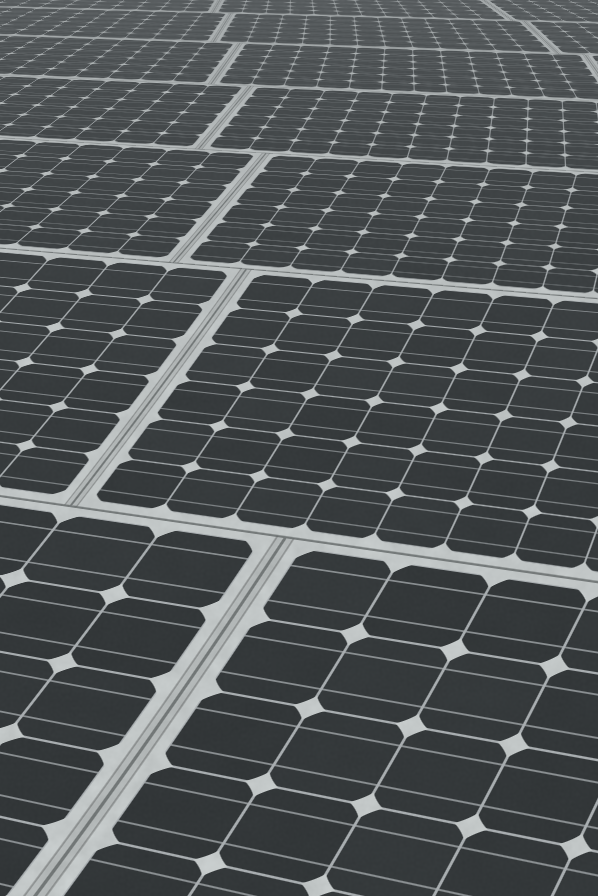
Reproduce this pattern procedurally as a Shadertoy shader.

```glsl
// Receding rows of framed solar panels, each with 12 by 6 cut-corner cells.
#define CELLS vec2(12.0, 6.0)   // cells in one panel
#define SIDE_MARGIN 0.21        // frame beside the cells, in cells
#define END_MARGIN vec2(0.18, 0.12) // frame below and above, in cells
#define CORNER_RADIUS 0.605     // circle that cuts the cell corners
#define GAP_HALF 0.014          // half width of the line between cells
#define BUS_HALF 0.011          // half width of the conductor strips
#define BUS_OFFSET 0.25         // strips above and below the cell centre
#define FORESHORTEN 1.2         // perspective inside one panel
#define NEAR_EDGE 1.139         // lower edge of the nearest row
#define CELL_COLOR vec3(0.198, 0.215, 0.222)
#define FRAME_COLOR vec3(0.765, 0.785, 0.785)
#define HAZE_COLOR vec3(0.50, 0.52, 0.53)

const float HORIZON = 0.1676;
const float ROW_SCALE = 1.1586;
const float ROW_START = 1.607;

// Seam position at the top of each row, and its lean.
const float SEAM_X[7] = float[7](0.319, 0.275, 0.297, 0.280, 0.268, 0.258, 0.251);
const float SEAM_LEAN[7] = float[7](0.64, 0.71, 0.84, 0.84, 0.73, 0.65, 0.60);

vec2 hash2(vec2 p) {
    p = vec2(dot(p, vec2(127.1, 311.7)), dot(p, vec2(269.5, 183.3)));
    return fract(sin(p) * 43758.5) * 2.0 - 1.0;
}

float gradientNoise(vec2 p) {
    vec2 i = floor(p), f = fract(p), e = vec2(0.0, 1.0);
    vec2 u = f * f * (3.0 - 2.0 * f);
    float low = mix(dot(hash2(i), f), dot(hash2(i + e.yx), f - e.yx), u.x);
    float high = mix(dot(hash2(i + e), f - e), dot(hash2(i + e.yy), f - e.yy), u.x);
    return mix(low, high, u.y);
}

// Share of a pixel of size px covered by a line at distance d.
float lineCover(float d, float halfWidth, float px) {
    return max(0.0, min(d + 0.5 * px, halfWidth) - max(d - 0.5 * px, -halfWidth)) / px;
}

float edgeCover(float d, float px) {
    return clamp(d / px + 0.5, 0.0, 1.0);
}

// Depth below the top, measured along the left side, of a row boundary.
float rowEdge(float row) {
    return min(ROW_SCALE / (row - 1.0 + ROW_START) - HORIZON, NEAR_EDGE);
}

void mainImage(out vec4 fragColor, in vec2 fragCoord) {
    float pixel = 1.0 / iResolution.y;
    vec2 pos = vec2(fragCoord.x, iResolution.y - fragCoord.y) * pixel;

    // Row boundaries fan out from a distant point on the left.
    float depth = (pos.y - 0.025 * pos.x) / (1.0 + 0.215 * pos.x);
    float row = clamp(floor(ROW_SCALE / (depth + HORIZON) - ROW_START) + 1.0, 0.0, 6.0);
    int rowId = int(row);
    float top = rowEdge(row + 1.0);
    float height = rowEdge(row) - top;

    // Position within the row, from its near edge to its far edge.
    float rise = (top + height - depth) / height;
    float along = rise / (FORESHORTEN - (FORESHORTEN - 1.0) * rise);
    float pitch = 0.15 * (top + HORIZON) * (1.0 + 0.18 * (1.0 - rise));
    float seamX = SEAM_X[rowId] - SEAM_LEAN[rowId] * (depth - top);

    // Panel and cell coordinates.
    float panelWidth = CELLS.x + 2.0 * SIDE_MARGIN;
    float across = (pos.x - seamX) / pitch;
    float panel = floor(across / panelWidth);
    across -= panel * panelWidth;
    float cellsTall = CELLS.y + END_MARGIN.x + END_MARGIN.y;
    vec2 cell = vec2(across - SIDE_MARGIN, along * cellsTall - END_MARGIN.x);
    vec2 px = pixel * vec2(1.25 / pitch, 1.05 * cellsTall / height);
    vec2 f = fract(cell) - 0.5;
    vec2 id = floor(cell);

    // Silicon cell with gap lines and conductor strips.
    float tint = hash2(id + vec2(panel * 17.0, row * 31.0)).x;
    vec3 silicon = CELL_COLOR * (1.0 + 0.03 * tint + 0.04 * gradientNoise(cell * 3.0));
    float strip = lineCover(abs(f.y) - BUS_OFFSET, BUS_HALF, px.y);
    silicon = mix(silicon, vec3(0.60, 0.62, 0.63), 0.85 * strip);
    float gap = max(lineCover(0.5 - abs(f.x), GAP_HALF, px.x),
                    lineCover(0.5 - abs(f.y), GAP_HALF, px.y));
    silicon = mix(silicon, vec3(0.66, 0.68, 0.69), gap);

    // Frame with a groove between panels and slight dirt.
    vec2 toSeam = vec2(min(across, panelWidth - across), min(along, 1.0 - along) * cellsTall);
    float dirt = gradientNoise(pos * 45.0) + 0.5 * gradientNoise(pos * 110.0);
    vec3 frame = FRAME_COLOR * (1.0 + 0.06 * dirt);
    float rail = edgeCover(0.085 - toSeam.x, px.x);
    float ledge = lineCover(toSeam.x - 0.085, 0.010, px.x);
    float groove = max(lineCover(toSeam.x, 0.016, px.x), lineCover(toSeam.y, 0.018, px.y));
    frame *= 1.0 - 0.08 * rail - 0.22 * ledge;
    frame = mix(frame, vec3(0.38, 0.40, 0.40), 0.8 * groove);

    // Cells show inside the frame, except at their cut corners.
    vec2 inner = min(cell, CELLS - cell);
    float inside = edgeCover(inner.x, px.x) * edgeCover(inner.y, px.y);
    float corner = edgeCover(CORNER_RADIUS - length(f), 0.7 * length(px));
    vec3 color = mix(frame, silicon, inside * corner);

    // Distance haze and fine grain.
    color = mix(color, HAZE_COLOR, 0.45 * exp(-4.5 * pos.y));
    color += 0.012 * gradientNoise(pos * 260.0);
    fragColor = vec4(color, 1.0);
}
```
